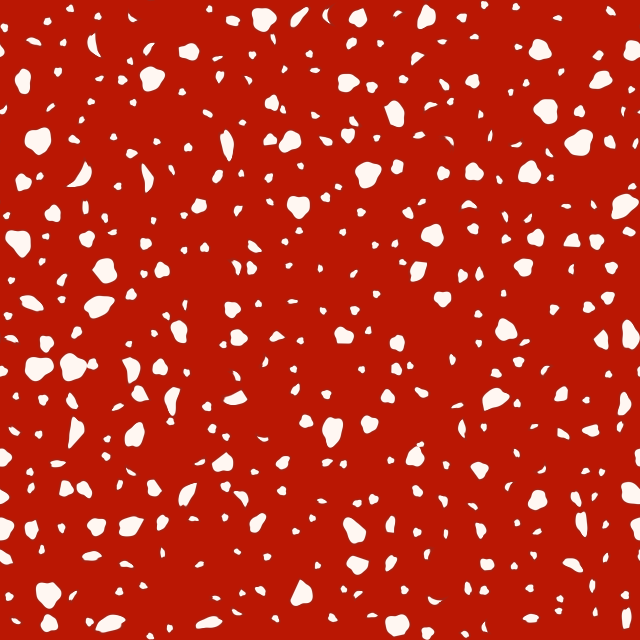
Give the GLSL for this pattern, as a Shadertoy shader.

```glsl
// Irregular off-white chips scattered on a red ground, tiling in x and y.
// A wrapped cellular grid holds one chip per cell; each chip is an ellipse
// that is bent, lobed and trimmed by a straight cut.

const float CELLS = 20.0;         // whole number of cells per side
const float FILLED = 0.93;        // share of cells holding a chip
const float RADIUS_MIN = 0.105;   // chip radii, in cells
const float RADIUS_MAX = 0.41;
const float SIZE_BIAS = 3.5;      // higher gives more small chips
const float STRETCH = 0.75;       // largest extra elongation
const float REACH = 0.46;         // longest half length, in cells
const float ROOM = 0.53;          // how far a chip may spread from its cell centre
const float BEND = 1.4;
const float LOBES = 0.11;
const float CORNER = 0.035;       // rounding of the cut, in cells
const float EDGE = 0.0011;        // half width of the soft edge, in canvas units
const float RIM = 0.0028;         // width of the dark rim, in canvas units

const vec3 GROUND = vec3(0.73, 0.09, 0.01);
const vec3 RIM_RED = vec3(0.65, 0.13, 0.07);
const vec3 CHIP = vec3(1.00, 0.97, 0.95);
const float TAU = 6.2831853;

// Four random values for a cell and a seed
vec4 hash4(vec2 cell, float seed) {
    vec4 p = fract(vec4(cell, seed, cell.x + seed) * vec4(0.1031, 0.1030, 0.0973, 0.1099));
    p += dot(p, p.wzxy + 33.33);
    return fract((p.xxyz + p.yzzw) * p.zywx);
}

float smoothMax(float a, float b, float k) {
    float h = max(k - abs(a - b), 0.0) / k;
    return max(a, b) + 0.25 * h * h * k;
}

vec2 direction(float angle) {
    return vec2(cos(angle), sin(angle));
}

// Distance to the chip of one cell; p is measured from the cell centre
float chipDistance(vec2 p, vec2 cell) {
    vec4 place = hash4(cell, 1.7);
    vec4 form = hash4(cell, 13.3);
    vec4 detail = hash4(cell, 29.1);
    if (place.w > FILLED) return 1.0;

    // Size and elongation, kept within the cell
    float radius = mix(RADIUS_MIN, RADIUS_MAX, pow(place.z, SIZE_BIAS));
    float stretch = min(1.0 + STRETCH * pow(form.x, 2.5), REACH / radius);
    vec2 axes = radius * vec2(stretch, 1.0 / stretch);

    // Position and direction
    p -= (place.xy * 2.0 - 1.0) * max(ROOM - axes.x, 0.0);
    vec2 along = direction(form.y * TAU);
    vec2 q = vec2(dot(p, along), dot(p, vec2(-along.y, along.x)));

    // Bent, lobed ellipse
    float curve = (form.z - 0.5) * BEND * (stretch - 1.0) / axes.x;
    vec2 bent = vec2(q.x, q.y + curve * q.x * q.x);
    vec2 unit = bent / axes;
    float angle = atan(unit.y, unit.x);
    float outline = 1.0 + LOBES * sin(3.0 * angle + detail.x * TAU)
                  + 0.5 * LOBES * sin(5.0 * angle + detail.y * TAU);
    float k = length(unit);
    float slope = max(length(unit / axes), 0.001);
    float body = k * (k - outline) / slope;
    body /= sqrt(1.0 + 4.0 * curve * curve * q.x * q.x);

    // Straight cut on one side
    float cut = dot(q, direction(detail.z * TAU)) - radius * mix(0.45, 1.7, detail.w);
    return smoothMax(body, cut, CORNER);
}

// Nearest chip over the neighbouring cells, in canvas units
float chipField(vec2 uv) {
    vec2 grid = uv * CELLS;
    float nearest = 1.0;
    for (int j = -1; j <= 1; j++) {
        float row = floor(grid.y) + float(j);
        float wrappedRow = mod(row, CELLS);
        // Each row slides by its own amount to hide the columns
        float x = grid.x + hash4(vec2(wrappedRow, 5.0), 41.0).x;
        for (int i = -1; i <= 1; i++) {
            float column = floor(x) + float(i);
            vec2 fromCentre = vec2(x - column, grid.y - row) - 0.5;
            vec2 cell = vec2(mod(column, CELLS), wrappedRow);
            nearest = min(nearest, chipDistance(fromCentre, cell));
        }
    }
    return nearest / CELLS;
}

void mainImage(out vec4 fragColor, in vec2 fragCoord) {
    float d = chipField(fragCoord / iResolution.xy);
    float soft = max(EDGE, 0.6 / iResolution.y);
    vec3 colour = mix(RIM_RED, GROUND, smoothstep(RIM - soft, RIM + soft, d));
    colour = mix(CHIP, colour, smoothstep(-soft, soft, d));
    fragColor = vec4(colour, 1.0);
}
```
